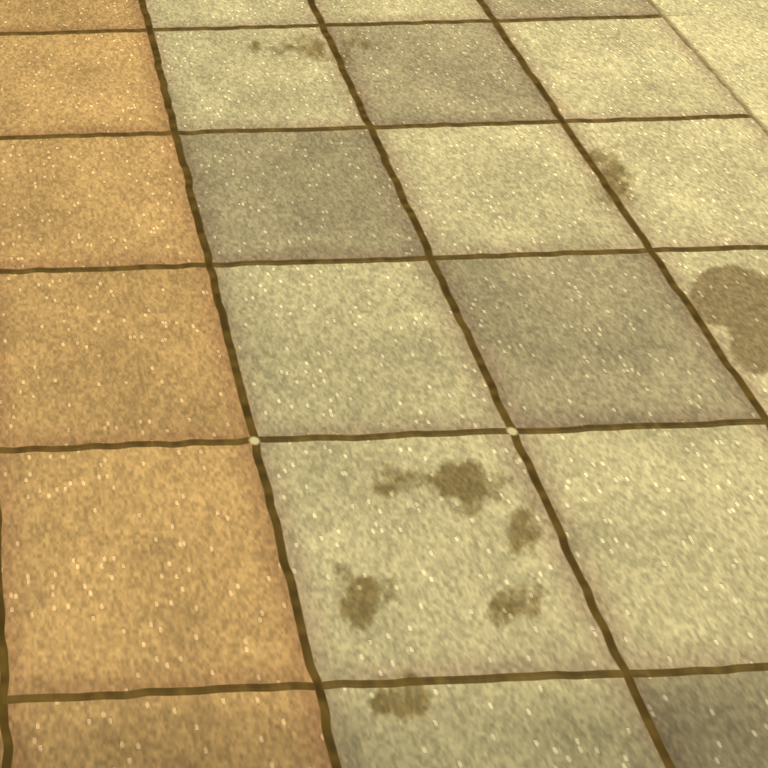
Give the GLSL for this texture, as a Shadertoy shader.

```glsl
// Concrete paving seen at an angle: a projective map turns the canvas into a
// square tile grid, then each tile gets a tint, grain, pale chips and worn edges.
// Dark joints, mossy stains, a damp patch and drifted sand are laid on top.

#define JOINT_HALF vec2(0.0145, 0.0135) // half joint width, in tiles
#define GRAIN_CELLS vec2(74.0, 46.0)    // grain cells per tile
#define GRAIN_DEPTH 0.17
#define CHIP_SHARE 0.035                // share of cells holding a pale chip
#define STAIN_DEPTH 0.72
#define SAND_START 2.95                 // column where sand hides the joints
#define PALE_TINT vec3(0.775, 0.715, 0.505)
#define GREY_TINT vec3(0.655, 0.595, 0.425)
#define OCHRE_TINT vec3(0.785, 0.630, 0.385)
#define JOINT_TINT vec3(0.345, 0.265, 0.105)
#define MOSS_TINT vec3(0.470, 0.385, 0.205)
#define DAMP_TINT vec3(0.585, 0.500, 0.325)

// Columns carry tile coordinates (u, v, 1) to the canvas (x, y, w).
const mat3 TILE_TO_CANVAS = mat3(0.4068, 0.0178, 0.007,
                                 -0.016, 0.4037, 0.198,
                                 0.4128, 0.1068, 1.0);

// Stain centre and radii, on the canvas.
const vec4 STAINS[8] = vec4[8](
    vec4(0.60, 0.365, 0.100, 0.040), vec4(0.675, 0.325, 0.045, 0.055),
    vec4(0.67, 0.212, 0.040, 0.030), vec4(0.475, 0.225, 0.040, 0.040),
    vec4(0.51, 0.080, 0.060, 0.040), vec4(0.38, 0.938, 0.050, 0.018),
    vec4(0.46, 0.945, 0.035, 0.028), vec4(0.80, 0.768, 0.038, 0.042));

float hash(vec2 p) {
    vec3 q = fract(p.xyx * 0.1031);
    q += dot(q, q.yzx + 33.33);
    return fract((q.x + q.y) * q.z);
}

float noise(vec2 p) {
    vec2 i = floor(p), f = fract(p);
    f = f * f * (3.0 - 2.0 * f);
    return mix(mix(hash(i), hash(i + vec2(1, 0)), f.x),
               mix(hash(i + vec2(0, 1)), hash(i + vec2(1, 1)), f.x), f.y);
}

float fbm(vec2 p) {
    float sum = 0.0, amp = 0.5;
    for (int i = 0; i < 4; i++) {
        sum += amp * noise(p);
        p = p * 2.03 + 17.0;
        amp *= 0.5;
    }
    return sum / 0.9375;
}

// Ochre border column, then pale tiles with grey ones set on diagonals.
vec3 tileTint(vec2 id) {
    if (id.x < 0.0) return OCHRE_TINT;
    bool oddColumn = mod(id.x, 2.0) > 0.5;
    bool grey = oddColumn ? mod(id.y, 2.0) > 0.5 : mod(id.x + id.y, 4.0) == 2.0;
    return grey ? GREY_TINT : PALE_TINT;
}

// Small pale chips, one jittered dot in some of the cells.
float chips(vec2 q) {
    vec2 cell = floor(q);
    vec2 centre = 0.3 + 0.4 * vec2(hash(cell + 5.7), hash(cell + 91.3));
    float dotMask = 1.0 - smoothstep(0.2, 0.65, length(fract(q) - centre));
    return dotMask * step(1.0 - CHIP_SHARE, hash(cell + 43.0));
}

void mainImage(out vec4 fragColor, in vec2 fragCoord) {
    vec2 canvas = fragCoord / iResolution.xy;
    vec3 h = inverse(TILE_TO_CANVAS) * vec3(canvas, 1.0);
    vec2 grid = h.xy / h.z;
    vec2 aa = fwidth(grid);
    vec2 wobble = vec2(noise(grid * 13.0), noise(grid * 13.0 + 50.0)) - 0.5;
    vec2 worn = grid + 0.012 * wobble;
    vec2 id = floor(worn), local = fract(worn);
    float sand = smoothstep(SAND_START, SAND_START + 0.08, grid.x);

    // Tile tint, mottling and warm grime along the near edge
    float mottle = fbm(grid * 4.0 + id * 7.3);
    vec3 color = mix(tileTint(id), PALE_TINT * 1.04, sand);
    color *= 0.97 + 0.06 * hash(id + 20.0);
    color *= 1.0 + 0.22 * (mottle - 0.5);
    float edge = min(min(local.x, 1.0 - local.x), local.y);
    float grime = (1.0 - smoothstep(0.0, 0.13, edge)) * (1.0 - sand);
    color *= 1.0 - grime * vec3(0.10, 0.14, 0.12) * (0.5 + mottle);
    color *= mix(0.84, 1.0, smoothstep(-0.25, 0.08, grid.y));

    // Light growing towards the far right
    color *= 0.97 + 0.13 * smoothstep(0.7, 1.9, canvas.x + canvas.y);

    // Mossy stains with ragged outlines
    float rag = fbm(canvas * 34.0);
    float moss = 0.0;
    for (int i = 0; i < 8; i++) {
        float r = length((canvas - STAINS[i].xy) / STAINS[i].zw);
        moss = max(moss, 1.0 - smoothstep(0.25, 1.0, r + 2.4 * (rag - 0.45)));
    }
    color = mix(color, MOSS_TINT, moss * STAIN_DEPTH);

    // Damp patch: two rounded lobes
    float lobes = min(length((canvas - vec2(0.95, 0.615)) / vec2(0.055, 0.042)),
                      length((canvas - vec2(1.0, 0.575)) / vec2(0.055, 0.065)));
    float damp = 1.0 - smoothstep(0.92, 1.06, lobes + 0.3 * (rag - 0.5));
    color = mix(color, DAMP_TINT, damp * 0.9);

    // Grain and chips
    vec2 q = grid * GRAIN_CELLS;
    float grain = 0.6 * noise(q) + 0.4 * noise(q * 1.7 + 31.0) - 0.5;
    color *= 1.0 + 2.0 * GRAIN_DEPTH * grain;
    color += vec3(0.19, 0.18, 0.16) * chips(q * 0.85);

    // Joints, widened slightly with distance
    vec2 gap = abs(worn - round(worn));
    vec2 halfWidth = JOINT_HALF * (1.0 + 0.1 * max(grid.y, 0.0));
    vec2 line = 1.0 - smoothstep(halfWidth - aa, halfWidth + aa, gap);
    float joint = max(line.x, line.y * 0.88) * (1.0 - sand);
    color = mix(color, JOINT_TINT * (0.8 + 0.45 * noise(grid * 30.0)), joint * 0.93);

    // Pale grit caught where joints cross on one row
    vec2 crossing = round(grid);
    float grit = 1.0 - smoothstep(0.012, 0.028, length(grid - crossing));
    color = mix(color, PALE_TINT * 1.1, grit * float(crossing.y == 1.0 && crossing.x < 2.0));

    fragColor = vec4(clamp(color, 0.0, 1.0), 1.0);
}
```
